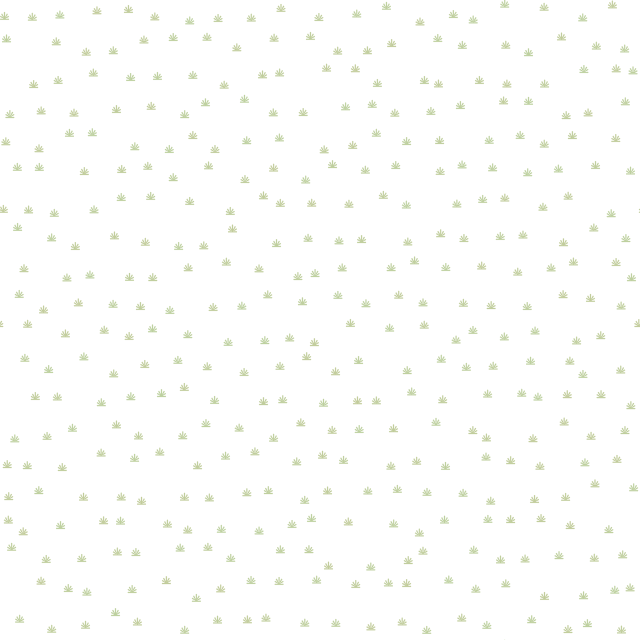
Give the GLSL for this pattern, as a Shadertoy shader.

```glsl
// Small pale green grass tufts scattered evenly over white.
// A staggered, jittered grid places the tufts; each one is a ground line
// with a fan of five blades, drawn with segment distances.

const float CELLS = 20.0; // tufts per canvas height

vec3 hash32(vec2 p) {
    vec3 q = fract(p.xyx * vec3(0.1031, 0.1030, 0.0973));
    q += dot(q, q.yxz + 33.33);
    return fract((q.xxy + q.yzz) * q.zyx);
}

float segment(vec2 p, vec2 a, vec2 b) {
    vec2 pa = p - a, ba = b - a;
    return length(pa - ba * clamp(dot(pa, ba) / dot(ba, ba), 0.0, 1.0));
}

// Distance to the centre lines of one tuft, in canvas units.
float tuft(vec2 p) {
    p.x = abs(p.x); // left and right halves mirror each other
    float d = segment(p, vec2(0.0), vec2(0.0060, 0.0));
    d = min(d, segment(p, vec2(0.0), vec2(0.0, 0.0104)));
    d = min(d, segment(p, vec2(0.0, 0.0006), vec2(0.0040, 0.0077)));
    return min(d, segment(p, vec2(0.0, 0.0006), vec2(0.0059, 0.0043)));
}

void mainImage(out vec4 fragColor, in vec2 fragCoord) {
    vec2 uv = fragCoord / iResolution.y;
    float blur = 0.75 / iResolution.y;
    vec2 p = uv * CELLS;
    vec3 color = vec3(1.0);

    // Visit the neighbouring cells, since tufts may cross cell borders.
    for (int j = -1; j <= 1; j++) {
        float row = floor(p.y) + float(j);
        float stagger = 0.5 * mod(row, 2.0);
        for (int i = -1; i <= 1; i++) {
            float column = floor(p.x - stagger) + float(i);
            vec3 rnd = hash32(mod(vec2(column, row), CELLS) + 7.0);
            vec2 root = vec2(column + stagger, row) + 0.5 + (rnd.xy - 0.5) * 0.62;

            // Ink the blades, with a slight tint change per tuft.
            float d = tuft((p - root) / CELLS);
            float ink = 1.0 - smoothstep(0.0009 - blur, 0.0009 + blur, d);
            vec3 green = mix(vec3(0.75, 0.79, 0.59), vec3(0.73, 0.81, 0.61), rnd.z);
            color = mix(color, green, ink);
        }
    }
    fragColor = vec4(color, 1.0);
}
```
